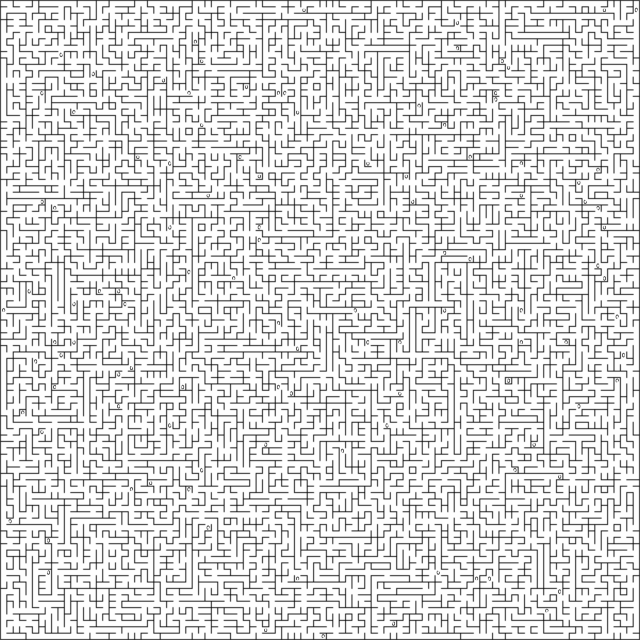
Reproduce this pattern procedurally as a WebGL 2 fragment shader.

```glsl
#version 300 es
precision highp float;
// Draws a dense square maze of thin dark walls on white, with a few tiny curled marks in its cells.

uniform vec2 u_resolution;
out vec4 outColor;

const float CELLS = 100.0;        // cells along each side
const float WALL = 0.137;         // wall thickness, in cells
const float RUN_LENGTH = 7.0;     // posts in a straight run
const float RUN_SHARE = 0.05;     // share of posts in such runs, per axis
const float MARK_SHARE = 0.011;   // share of cells holding a mark
const float MARK_RADIUS = 0.27;
const float MARK_STROKE = 0.12;
const vec3 PAPER = vec3(0.996);
const vec3 INK = vec3(0.0);
const float QUARTER_TURN = 1.5707963;

// Integer hash of a grid position and a seed, giving 0..1
float hash(vec2 p, float seed) {
    uvec3 v = uvec3(ivec3(vec3(p, seed)) + 1024);
    v = v * 1664525u + 1013904223u;
    v.x += v.y * v.z;
    v.y += v.z * v.x;
    v.z += v.x * v.y;
    v ^= v >> 16u;
    v.x += v.y * v.z;
    v.y += v.z * v.x;
    v.z += v.x * v.y;
    return float(v.z >> 8u) / 16777216.0;
}

// Part of a straight run along the row of p
bool inRun(vec2 p, float seed) {
    float stagger = hash(vec2(p.y, 0.0), seed);
    float segment = floor(p.x / RUN_LENGTH + stagger);
    return hash(vec2(segment, p.y), seed + 1.0) < RUN_SHARE;
}

// Direction in which a post first grows a wall
vec2 rawHeading(vec2 post) {
    if (inRun(post, 11.0)) return vec2(1.0, 0.0);
    if (inRun(post.yx, 21.0)) return vec2(0.0, 1.0);
    float angle = floor(hash(post, 1.0) * 4.0) * QUARTER_TURN;
    return round(vec2(cos(angle), sin(angle)));
}

// Same, turned back at every second post where the walls would close a unit square
vec2 heading(vec2 post) {
    vec2 first = rawHeading(post);
    if (mod(post, 2.0) != vec2(0.0)) return first;
    vec2 walker = post + first;
    for (int i = 0; i < 3; i++) walker += rawHeading(walker);
    return walker == post ? -first : first;
}

bool isInside(vec2 post) {
    return all(greaterThan(post, vec2(0.0))) && all(lessThan(post, vec2(CELLS)));
}

// Whether a post grows a wall along dir; of two facing posts one also branches sideways
bool grows(vec2 post, vec2 dir) {
    if (!isInside(post)) return false;
    vec2 first = heading(post);
    if (first == dir) return true;
    if (first.x + first.y < 0.0) return false;
    vec2 side = vec2(-first.y, first.x) * (hash(post, 2.0) < 0.5 ? -1.0 : 1.0);
    vec2 facing = post + first;
    return side == dir && isInside(facing) && heading(facing) == -first;
}

float wallAlong(vec2 post, vec2 dir) {
    vec2 end = post + dir;
    if (any(lessThan(end, vec2(0.0))) || any(greaterThan(end, vec2(CELLS)))) return 0.0;
    if (!isInside(post) && !isInside(end)) return 1.0;
    return grows(post, dir) || grows(end, -dir) ? 1.0 : 0.0;
}

// Coverage of a half-line under a tent filter one pixel in radius
float halfCover(float t) {
    t = clamp(t, -1.0, 1.0);
    return t < 0.0 ? 0.5 * (1.0 + t) * (1.0 + t) : 1.0 - 0.5 * (1.0 - t) * (1.0 - t);
}

float strokeCover(float d, float width, float pixel) {
    return halfCover((d + 0.5 * width) / pixel) - halfCover((d - 0.5 * width) / pixel);
}

// Wall coverage near the closest post: the post square plus its four arms
float mazeCover(vec2 grid, float pixel) {
    vec2 post = clamp(round(grid), 0.0, CELLS);
    vec2 q = grid - post;
    float acrossX = strokeCover(q.x, WALL, pixel);
    float acrossY = strokeCover(q.y, WALL, pixel);
    if (acrossX + acrossY <= 0.0) return 0.0;
    float right = wallAlong(post, vec2(1, 0)) * halfCover((q.x - 0.5 * WALL) / pixel);
    float left = wallAlong(post, vec2(-1, 0)) * halfCover((-q.x - 0.5 * WALL) / pixel);
    float up = wallAlong(post, vec2(0, 1)) * halfCover((q.y - 0.5 * WALL) / pixel);
    float down = wallAlong(post, vec2(0, -1)) * halfCover((-q.y - 0.5 * WALL) / pixel);
    return acrossX * acrossY + acrossY * (right + left) + acrossX * (up + down);
}

// Small upright loop, opened on a random side
float markCover(vec2 grid, float pixel) {
    vec2 cell = floor(grid);
    if (hash(cell, 5.0) > MARK_SHARE) return 0.0;
    vec2 q = grid - cell - 0.5;
    float angle = hash(cell, 6.0) * 4.0 * QUARTER_TURN;
    float opening = dot(q, vec2(cos(angle), sin(angle))) - 0.17;
    float ring = length(q * vec2(1.4, 1.0)) - MARK_RADIUS;
    return strokeCover(ring, MARK_STROKE, pixel) * halfCover(-opening / pixel);
}

void main() {
    float side = min(u_resolution.x, u_resolution.y);
    float span = CELLS + WALL;    // keeps the outer walls on the canvas
    vec2 grid = gl_FragCoord.xy / side * span - 0.5 * WALL;
    float pixel = span / side;
    float cover = max(mazeCover(grid, pixel), markCover(grid, pixel));
    outColor = vec4(mix(PAPER, INK, clamp(cover, 0.0, 1.0)), 1.0);
}
```
